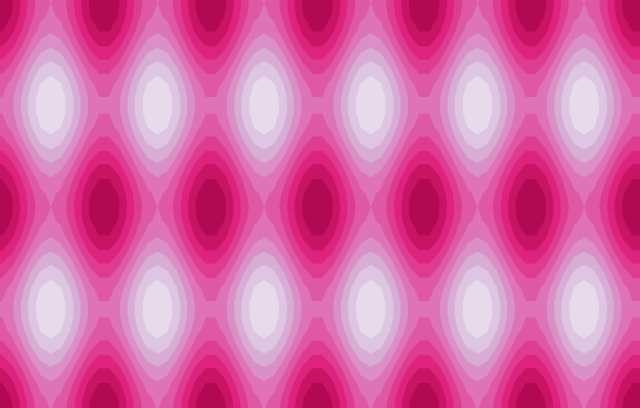
Reproduce this pattern procedurally as a Shadertoy shader.

```glsl
// Stepped pink contour bands of a two-way cosine wave, with light and dark ovals.

const float TAU = 6.2831853;
const vec2 REPEATS = vec2(6.0, 2.0);          // ovals across and down
const vec2 FACETS = vec2(11.0, 15.0);         // straight pieces per repeat
const vec2 FACET_PHASE = vec2(0.5, 0.0);      // where the facet corners fall
const vec2 SHIFT = vec2(-0.004, -0.008);      // dark oval centre, in canvas units
const int BANDS = 10;

// Band colours from the light peaks to the dark peaks
const vec3 PALETTE[BANDS] = vec3[BANDS](
    vec3(0.902, 0.855, 0.920),
    vec3(0.870, 0.773, 0.883),
    vec3(0.843, 0.680, 0.832),
    vec3(0.855, 0.565, 0.775),
    vec3(0.870, 0.450, 0.718),
    vec3(0.872, 0.345, 0.642),
    vec3(0.870, 0.235, 0.570),
    vec3(0.870, 0.137, 0.490),
    vec3(0.790, 0.080, 0.400),
    vec3(0.695, 0.040, 0.325)
);

// Cosine per axis, sampled at facet corners
vec2 waveAt(vec2 corner) {
    return cos(TAU * (corner + FACET_PHASE) / FACETS);
}

// Piecewise linear cosine waves, averaged over both axes: -1 light, 1 dark
float facetedField(vec2 uv) {
    vec2 grid = (uv - SHIFT) * REPEATS * FACETS - FACET_PHASE;
    vec2 corner = floor(grid);
    vec2 wave = mix(waveAt(corner), waveAt(corner + 1.0), grid - corner);
    return 0.5 * (wave.x + wave.y);
}

void mainImage(out vec4 fragColor, in vec2 fragCoord) {
    vec2 uv = fragCoord / iResolution.xy;
    float level = 0.5 * float(BANDS) * (facetedField(uv) + 1.0);
    float soft = max(0.7 * fwidth(level), 1e-4);

    // Cross each band edge in turn, smoothed over about one pixel
    vec3 color = PALETTE[0];
    for (int i = 1; i < BANDS; i++) {
        float edge = float(i);
        color = mix(color, PALETTE[i], smoothstep(edge - soft, edge + soft, level));
    }
    fragColor = vec4(color, 1.0);
}
```
